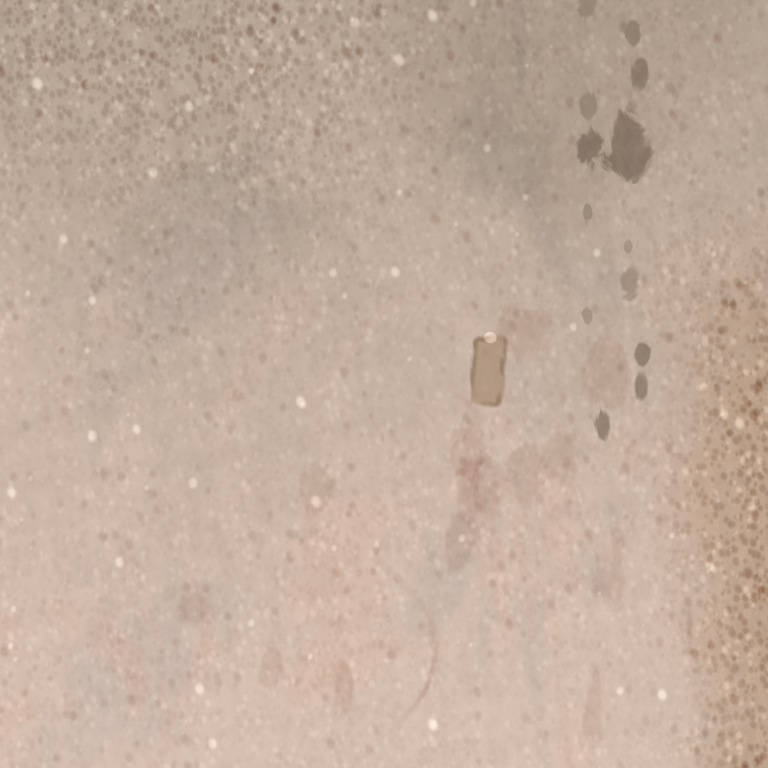
Reproduce this texture procedurally as a Shadertoy shader.

```glsl
// Worn pinkish plaster wall with fine grit, a brown rusty edge and a trail of dark damp stains.

vec2 hash2(vec2 p) {
    vec3 q = fract(p.xyx * vec3(0.1031, 0.1030, 0.0973));
    q += dot(q, q.yzx + 33.33);
    return fract((q.xx + q.yz) * q.zy);
}

// Layered, warped sines: soft clouds, roughly -1 to 1
float mottle(vec2 p) {
    float sum = 0.0, amp = 0.55;
    for (int i = 0; i < 5; i++) {
        p = mat2(0.8, 0.6, -0.6, 0.8) * p * 1.75 + 0.8 * sin(p.yx * 1.2 + float(i) * 2.1);
        sum += amp * sin(p.x) * cos(p.y);
        amp *= 0.66;
    }
    return sum;
}

// Cellular specks: a share of the cells holds one soft grain of varied size
float specks(vec2 p, float share, float radius) {
    vec2 cell = floor(p);
    float result = 0.0;
    for (int y = -1; y <= 1; y++)
    for (int x = -1; x <= 1; x++) {
        vec2 id = cell + vec2(x, y);
        vec2 rnd = hash2(id + 71.0);
        vec2 d = p - id - hash2(id);
        d.x += 0.4 * (rnd.y - 0.5) * d.y;
        float r = radius * (0.5 + rnd.y);
        float grain = 1.0 - smoothstep(0.25 * r, r, length(d));
        result = max(result, grain * step(rnd.x, share) * (0.4 + 0.6 * rnd.y));
    }
    return result;
}

// Ragged elliptical blot, 1 inside
float blot(vec2 p, vec2 center, vec2 size, float ragged) {
    float d = length((p - center) / size) + ragged;
    return 1.0 - smoothstep(0.75, 1.15, d);
}

void mainImage(out vec4 fragColor, in vec2 fragCoord) {
    vec2 uv = fragCoord / iResolution.xy;
    float clouds = mottle(uv * vec2(4.0, 3.0) + 3.0);
    float patches = mottle(uv * vec2(10.0, 7.0) + 19.0);
    float rough = mottle(uv * vec2(38.0, 28.0) + 7.0);
    float fine = mottle(uv * vec2(85.0, 62.0) + 41.0);

    // Base: grey beige above, pale pink below
    float light = 1.0 - uv.y + 0.13 * clouds + 0.08 * patches;
    vec3 color = mix(vec3(0.705, 0.635, 0.572), vec3(0.835, 0.75, 0.695), smoothstep(-0.1, 0.98, light));
    color -= 0.03 * blot(uv, vec2(0.73, 0.93), vec2(0.25, 0.2), 0.2 * clouds);
    float blush = smoothstep(0.1, 0.7, patches) * smoothstep(0.75, 0.2, uv.y);
    color += blush * vec3(0.012, -0.012, -0.018);
    float cool = smoothstep(0.15, 0.7, mottle(uv * vec2(6.0, 4.0) + 53.0));
    color += cool * vec3(-0.03, -0.02, -0.012);

    // Brown discoloured edge on the right
    float edge = smoothstep(0.82, 0.98, uv.x + 0.04 * clouds + 0.035 * patches);
    edge *= smoothstep(0.8, 0.5, uv.y + 0.06 * patches);
    color = mix(color, vec3(0.715, 0.595, 0.495), edge * (0.65 + 0.2 * rough));

    // Faint worn patches, stretched downwards
    for (int i = 0; i < 14; i++) {
        vec2 rnd = hash2(vec2(i, 17.0));
        vec2 center = vec2(0.15, 0.05) + rnd * vec2(0.65, 0.52);
        float worn = blot(uv, center, vec2(0.018, 0.03) * (0.7 + rnd.yx), 0.35 * rough + 0.2 * patches);
        color -= worn * vec3(0.03, 0.043, 0.046);
    }

    // Grit: dense at the upper left and along the brown edge
    float topLeft = smoothstep(0.6, 1.0, uv.y) * smoothstep(0.75, 0.25, uv.x);
    float gritty = clamp(0.22 + 0.6 * topLeft + 0.7 * edge + 0.12 * patches, 0.1, 1.0);
    color += 0.017 * rough * (0.5 + gritty) + 0.02 * fine * (0.6 + gritty);
    float grit = specks(uv * vec2(125.0, 100.0), 0.6, 0.6);
    color -= grit * gritty * vec3(0.105, 0.115, 0.118);
    color -= specks(uv * vec2(55.0, 43.0) + 9.0, 0.25, 0.32) * (0.3 + gritty) * vec3(0.10, 0.12, 0.125);
    color += specks(uv * vec2(115.0, 90.0) + 200.0, 0.25, 0.5) * (0.3 + gritty) * 0.08;
    color += specks(uv * vec2(46.0, 38.0) + 31.0, 0.035, 0.3) * vec3(0.16, 0.17, 0.17);

    // Damp stains trailing down the upper right
    float damp = blot(uv, vec2(0.815, 0.81), vec2(0.029, 0.038), 0.5 * rough);
    damp = max(damp, blot(uv, vec2(0.765, 0.812), vec2(0.019, 0.022), 0.55 * rough));
    for (int i = 0; i < 13; i++) {
        vec2 rnd = hash2(vec2(i, 5.0));
        float side = mod(float(i), 3.0) < 1.0 ? 0.773 : 0.826;
        vec2 center = vec2(side + 0.02 * (rnd.x - 0.5), 1.0 - 0.046 * float(i));
        vec2 size = vec2(0.009, 0.015) * (0.55 + rnd.y);
        damp = max(damp, blot(uv, center, size, 0.45 * rough) * (0.5 + 0.4 * rnd.x));
    }
    color = mix(color, vec3(0.47, 0.405, 0.345), damp * (0.72 + 0.12 * fine));

    // Chipped brown patch with a dark rim and a pale nick
    vec2 chip = uv - vec2(0.636, 0.517) + vec2(0.004, 0.003) * rough;
    chip.x -= 0.1 * chip.y;
    vec2 corner = abs(chip) - vec2(0.013, 0.037);
    float chipDist = length(max(corner, 0.0)) + min(max(corner.x, corner.y), 0.0) - 0.008;
    float chipFill = 1.0 - smoothstep(-0.003, 0.004, chipDist);
    float rim = smoothstep(0.006, 0.0, abs(chipDist + 0.002)) * smoothstep(-0.6, 0.5, rough);
    color = mix(color, vec3(0.65, 0.54, 0.44), 0.65 * chipFill);
    color = mix(color, vec3(0.49, 0.39, 0.30), 0.5 * rim);
    color += 0.16 * blot(uv, vec2(0.637, 0.56), vec2(0.009, 0.007), 0.3 * rough);

    // Thin bent crack near the bottom
    float bend = 0.567 - 5.0 * pow(uv.y - 0.155, 2.0) + 0.004 * rough;
    float crack = smoothstep(0.008, 0.001, abs(uv.x - bend));
    crack *= smoothstep(0.04, 0.09, uv.y) * smoothstep(0.25, 0.19, uv.y);
    color -= crack * (0.6 + 0.4 * patches) * vec3(0.09, 0.12, 0.13);

    fragColor = vec4(clamp(color, 0.0, 1.0), 1.0);
}
```
